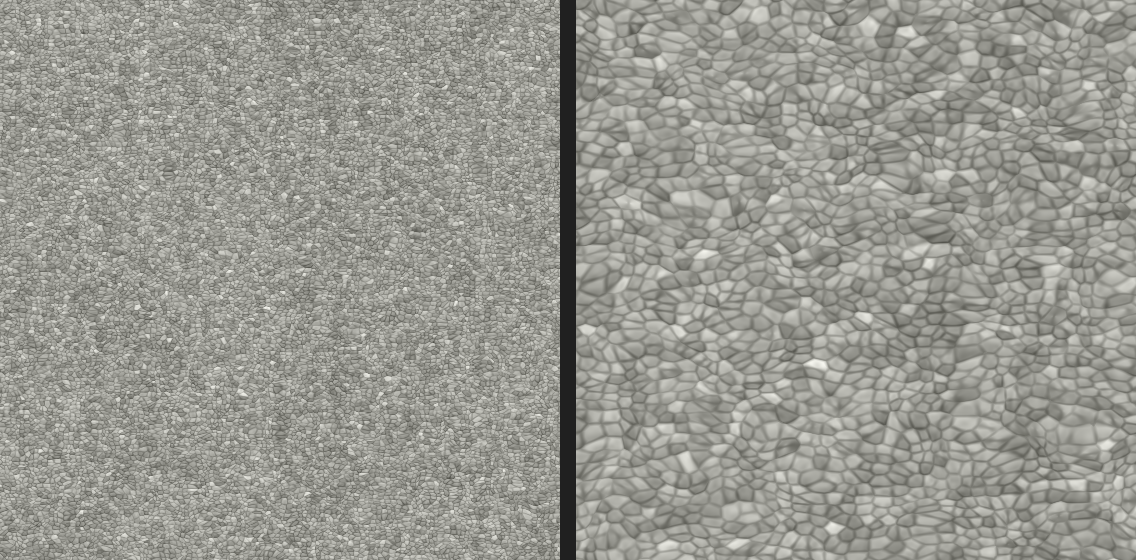
Left, the full canvas; right, a detail of the centre.
Write a WebGL 1 fragment shader that draws this texture.

```glsl
precision highp float;
// Grey cut-pile carpet: small, irregular, slightly flattened wool tufts.

uniform vec2 u_resolution;

#define TUFTS vec2(112.0, 150.0)        // tufts across and up the canvas
#define BASE_COLOR vec3(0.584, 0.584, 0.556)
#define JITTER 0.85                     // scatter of tuft centres
#define TILT 1.3                        // spread of tuft angles, radians
#define SOFTNESS 15.0                   // higher gives crisper tuft borders
#define TUFT_CONTRAST 0.19              // tone spread between tufts
#define FLECK_GAIN 0.15                 // extra light on rare pale tufts
#define GAP_DEPTH 0.145                 // darkness between tufts
#define TOP_LIGHT 0.10                  // light from above on each tuft
#define FIBRE_GAIN 0.10                 // fine yarn texture
#define STREAK_GAIN 0.035               // faint vertical rows
#define CLOUD_GAIN 0.03                 // broad unevenness

float hash(vec2 p) {
  vec3 q = fract(vec3(p.xyx) * 0.1031);
  q += dot(q, q.yzx + 33.33);
  return fract((q.x + q.y) * q.z);
}

vec2 hash2(vec2 p) {
  return vec2(hash(p + 17.3), hash(p + 71.9));
}

float noise(vec2 p) {
  vec2 cell = floor(p);
  vec2 f = fract(p);
  f = f * f * (3.0 - 2.0 * f);
  float low = mix(hash(cell), hash(cell + vec2(1.0, 0.0)), f.x);
  float high = mix(hash(cell + vec2(0.0, 1.0)), hash(cell + 1.0), f.x);
  return mix(low, high, f.y);
}

vec2 rotate(vec2 v, float angle) {
  float c = cos(angle);
  float s = sin(angle);
  return vec2(c * v.x - s * v.y, s * v.x + c * v.y);
}

// Tone offset from the nearest tufts, blended softly at their borders.
float tuftTone(vec2 p) {
  vec2 home = floor(p);
  float nearest = 8.0;
  float second = 8.0;
  float toneSum = 0.0;
  float weightSum = 0.0;
  for (int y = -1; y <= 1; y++) {
    for (int x = -1; x <= 1; x++) {
      vec2 cell = home + vec2(float(x), float(y));
      vec2 center = cell + 0.5 + JITTER * (hash2(cell) - 0.5);
      vec2 offset = p - center;
      vec2 local = rotate(offset, TILT * (hash(cell + 5.7) - 0.5));
      local *= vec2(0.92, 1.08);
      float dist = length(local);

      float shade = TUFT_CONTRAST * (hash(cell + 41.2) - 0.5);
      shade += FLECK_GAIN * pow(hash(cell + 93.6), 12.0);
      shade += TOP_LIGHT * offset.y;
      float weight = exp(-SOFTNESS * dist * dist);
      toneSum += shade * weight;
      weightSum += weight;

      second = min(second, max(nearest, dist));
      nearest = min(nearest, dist);
    }
  }
  // Shadowed gaps vary in depth over neighbouring tufts.
  float body = smoothstep(0.0, 0.42, second - nearest);
  float depth = GAP_DEPTH * mix(0.6, 1.4, noise(p * 0.6 + 9.0));
  return toneSum / max(weightSum, 0.00001) + depth * (body - 0.55);
}

void main() {
  vec2 uv = gl_FragCoord.xy / u_resolution.y;

  // Bend the rows a little so that no grid shows.
  vec2 warp = vec2(noise(uv * 45.0), noise(uv * 45.0 + 31.0)) - 0.5;
  vec2 p = uv * TUFTS + 1.2 * warp;

  float tone = tuftTone(p);
  tone += FIBRE_GAIN * (noise(p * vec2(2.6, 2.2) + 60.0) - 0.5);
  tone += STREAK_GAIN * (noise(uv * vec2(48.0, 6.0) + 13.0) - 0.5);
  tone += CLOUD_GAIN * (noise(uv * 5.0 + 3.0) - 0.5);

  gl_FragColor = vec4(clamp(BASE_COLOR + tone, 0.0, 1.0), 1.0);
}
```
